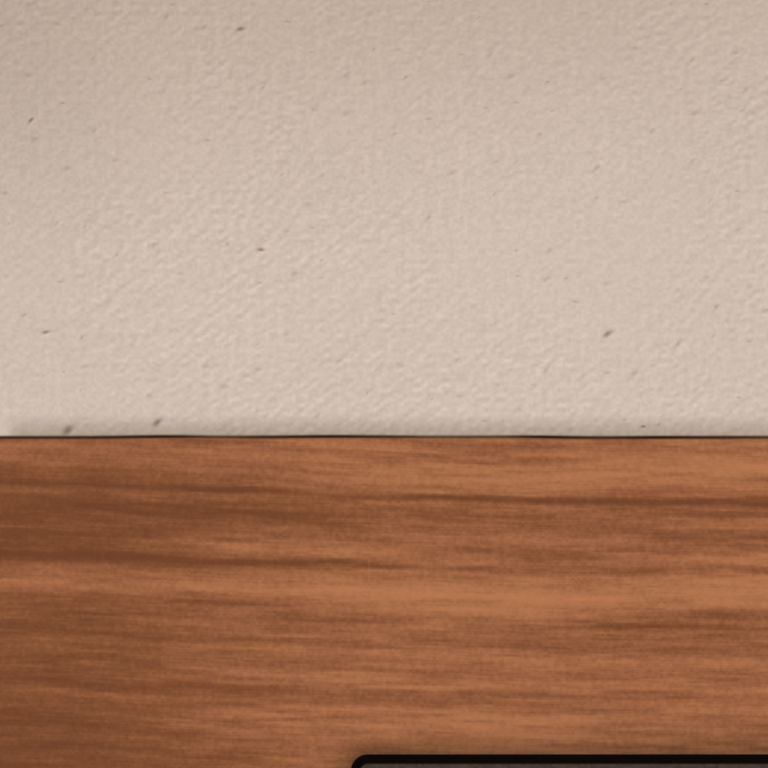
Write a Shadertoy shader that draws this texture.

```glsl
// Pale pitted plaster wall above a walnut board, with a dark rounded panel at the lower edge.
#define SEAM_Y 0.431
#define GRAIN_SLOPE 0.026
#define PLASTER_ROUGH 0.050
#define PIT_DEPTH 0.30
#define WOOD_CONTRAST 0.24
#define PANEL_LEFT 0.457
#define PANEL_TOP 0.0175
#define PANEL_RADIUS 0.022
#define RIM_WIDTH 0.012

float hash(vec2 p) {
    return fract(sin(dot(p, vec2(127.1, 311.7))) * 43758.5453);
}

float noise(vec2 p) {
    vec2 i = floor(p), f = fract(p);
    f = f * f * (3.0 - 2.0 * f);
    return mix(mix(hash(i), hash(i + vec2(1, 0)), f.x),
               mix(hash(i + vec2(0, 1)), hash(i + vec2(1, 1)), f.x), f.y);
}

float fbm(vec2 p) {
    float sum = 0.0, amp = 0.5;
    for (int i = 0; i < 4; i++) {
        sum += amp * noise(p);
        p = p * 2.03 + 17.3;
        amp *= 0.5;
    }
    return sum / 0.9375;
}

// Soft bell of the given half width
float bell(float d, float width) {
    return exp(-d * d / (width * width));
}

// Scattered slanted pits: x is the hollow, y the lit lower lip
vec2 pits(vec2 uv, float cells, float chance, float size) {
    vec2 p = uv * cells, base = floor(p), result = vec2(0.0);
    for (int j = -1; j <= 1; j++) {
        for (int i = -1; i <= 1; i++) {
            vec2 id = base + vec2(i, j);
            float present = step(hash(id + 3.7), chance);
            vec2 center = id + 0.2 + 0.6 * vec2(hash(id + 11.3), hash(id + 29.1));
            float angle = mix(-0.2, 0.9, hash(id + 41.9));
            float radius = size * mix(0.5, 1.2, hash(id + 57.2));
            vec2 d = (p - center) / cells;
            d = mat2(cos(angle), -sin(angle), sin(angle), cos(angle)) * d / radius;
            d.y *= 1.9;
            vec2 lip = d + vec2(-0.3, 1.3);
            result += present * vec2(exp(-dot(d, d)), exp(-dot(lip, lip)));
        }
    }
    return result;
}

vec3 plaster(vec2 uv) {
    // Broad light, strongest low and to the right
    vec3 col = mix(vec3(0.755, 0.680, 0.618), vec3(0.815, 0.748, 0.695),
                   smoothstep(1.05, 0.55, uv.y - 0.10 * uv.x));
    col *= 1.0 + 0.035 * (fbm(uv * vec2(3.0, 5.0)) - 0.5);
    col *= 1.0 - 0.05 * smoothstep(0.25, 0.0, uv.x) * smoothstep(0.6, 1.0, uv.y);

    // Relief lit from the upper left
    vec2 toLight = vec2(-0.0022, 0.0026);
    float relief = noise(uv * vec2(125.0, 155.0)) - noise((uv + toLight) * vec2(125.0, 155.0));
    float patches = smoothstep(0.35, 0.7, fbm(uv * 6.0 + 4.0));
    float grit = noise(uv * 290.0) - 0.5 + 0.7 * (noise(uv * 170.0 + 9.0) - 0.5);
    col *= 1.0 + PLASTER_ROUGH * (relief * (0.8 + patches) + 0.8 * grit);

    // Few large hollows, many faint ones
    vec2 marks = pits(uv, 8.0, 0.28, 0.0068) + 0.30 * pits(uv + 0.31, 27.0, 0.30, 0.0050);
    col *= 1.0 - PIT_DEPTH * marks.x * vec3(0.9, 1.0, 1.12) + 0.05 * marks.y;

    // Rounded foot turning away from the light
    float foot = smoothstep(SEAM_Y + 0.034, SEAM_Y, uv.y) * smoothstep(0.0, 0.03, uv.x);
    return col * (1.0 - foot * vec3(0.16, 0.17, 0.20));
}

vec3 wood(vec2 uv) {
    // Grain coordinate follows the gently falling fibres
    float g = uv.y + GRAIN_SLOPE * uv.x + 0.012 * (noise(uv * vec2(3.0, 4.0)) - 0.5);
    float fibre = fbm(vec2(uv.x * 3.0, g * 50.0)) - 0.5;
    float fine = fbm(vec2(uv.x * 16.0 + 5.0, g * 170.0)) - 0.5;
    float band = noise(vec2(uv.x * 1.7, g * 15.0 + 2.0)) - 0.5;
    float tone = 1.0 + WOOD_CONTRAST * (1.1 * fibre + 0.85 * fine + 0.35 * band);

    // Main dark streaks and pale bands
    float broken = 0.4 + 0.9 * noise(vec2(uv.x * 7.0, g * 30.0));
    tone -= broken * (0.17 * bell(g - 0.369, 0.005) + 0.12 * bell(g - 0.278, 0.006)
                    + 0.09 * bell(g - 0.204, 0.005) + 0.07 * bell(g - 0.112, 0.006));
    tone -= 0.08 * bell(g - 0.335, 0.035) * (1.0 - 0.6 * uv.x);
    tone += 0.07 * bell(g - 0.415, 0.026) + 0.08 * bell(g - 0.246, 0.023);
    tone += 0.06 * (noise(uv * 260.0) - 0.5) + 0.04 * (noise(uv * 150.0) - 0.5);
    tone *= mix(0.91, 1.03, smoothstep(0.0, 0.55, uv.x));

    vec3 col = mix(vec3(0.505, 0.300, 0.190), vec3(0.645, 0.420, 0.282),
                   smoothstep(0.78, 1.18, tone));
    return col * mix(1.0, tone, 0.5);
}

float roundedBox(vec2 p, vec2 halfSize, float radius) {
    vec2 q = abs(p) - halfSize + radius;
    return length(max(q, 0.0)) + min(max(q.x, q.y), 0.0) - radius;
}

void mainImage(out vec4 fragColor, in vec2 fragCoord) {
    vec2 uv = fragCoord / iResolution.xy;
    float aa = 1.0 / iResolution.y;

    // Wall, board and the dark gap between them
    float seam = SEAM_Y + 0.0016 * (noise(vec2(uv.x * 9.0, 2.0)) - 0.5);
    vec3 col = mix(wood(uv), plaster(uv), smoothstep(-aa, aa, uv.y - seam));
    float gap = bell(uv.y - seam, 0.0022) * (0.55 + 0.4 * noise(vec2(uv.x * 14.0, 8.0)));
    col = mix(col, vec3(0.14, 0.085, 0.05), gap);

    // Panel with contact shadow, black rim and grey face
    vec2 halfSize = vec2(0.5, 0.2);
    vec2 center = vec2(PANEL_LEFT, PANEL_TOP) + vec2(halfSize.x, -halfSize.y);
    float d = roundedBox(uv - center, halfSize, PANEL_RADIUS);
    d = max(d, uv.y - PANEL_TOP);
    // The right end runs on past the frame
    if (uv.x > 0.7) d = uv.y - PANEL_TOP;
    col *= 1.0 - 0.32 * exp(-max(d, 0.0) / 0.016);
    vec3 face = vec3(0.28, 0.225, 0.195) * (0.9 + 0.2 * noise(uv * 240.0));
    vec3 panel = mix(face, vec3(0.05, 0.035, 0.025), smoothstep(-RIM_WIDTH - 0.002, -RIM_WIDTH + 0.002, d));
    col = mix(col, panel, smoothstep(aa, -aa, d));

    fragColor = vec4(clamp(col, 0.0, 1.0), 1.0);
}
```
